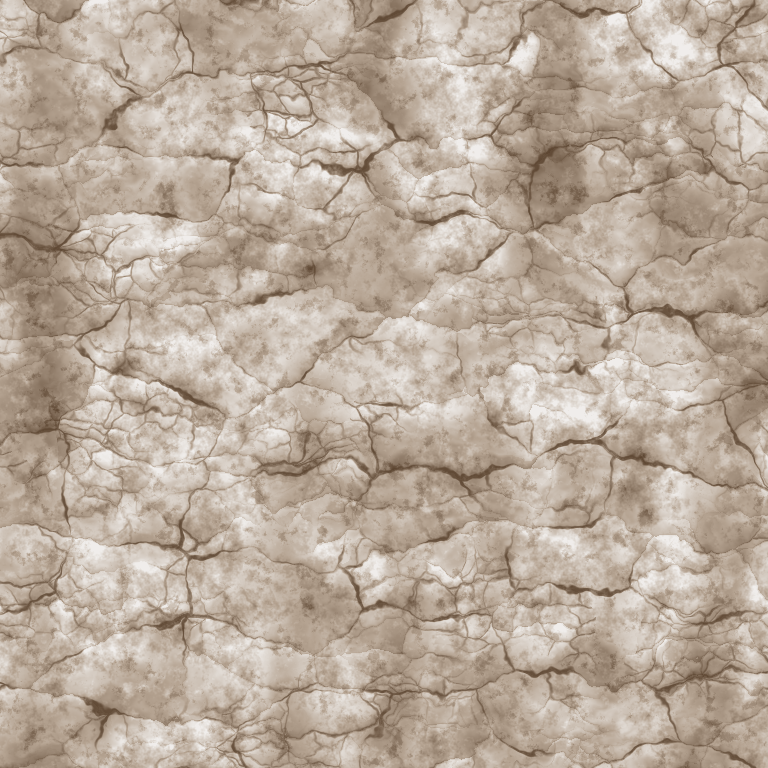
A WebGL 1 fragment shader for this texture:

```glsl
precision highp float;
uniform vec2 u_resolution;

// Palette: deep crack, bare stone, sunlit stone
const vec3 CRACK_COLOR = vec3(0.36, 0.27, 0.19);
const vec3 STONE_COLOR = vec3(0.71, 0.64, 0.57);
const vec3 LIGHT_COLOR = vec3(0.94, 0.93, 0.92);
const float CRACK_TONE = 0.36;
const float STONE_TONE = 0.71;
const float LIGHT_TONE = 0.94;

// Stones per canvas side, wider than tall
const vec2 BLOCK_SCALE = vec2(5.5, 10.0);
const vec2 SLAB_SCALE = vec2(13.0, 20.0);
const vec2 RUBBLE_SCALE = vec2(27.0, 38.0);
const float JITTER = 0.8;
const float WARP_SCALE = 8.0;
const float WARP_AMOUNT = 0.075;

// Tone contributions
const float BASE_TONE = 0.825;
const float MOTTLE = 0.25;
const float GRAIN = 0.46;
const float PITTING = 0.12;
const float STAIN = 0.10;
const float STREAK = 0.12;
const float BEVEL = 0.07;
const float BEVEL_WIDTH = 0.010;
const float HALO = 0.07;
const float CRACK_WIDTH = 0.0026;

vec2 hash2(vec2 p) {
  vec3 q = fract(p.xyx * vec3(0.1031, 0.1030, 0.0973));
  q += dot(q, q.yzx + 33.33);
  return fract((q.xx + q.yz) * q.zy);
}

float gradientDot(vec2 cell, vec2 offset) {
  return dot(hash2(cell) * 2.0 - 1.0, offset);
}

float gradientNoise(vec2 p) {
  vec2 i = floor(p), f = fract(p);
  vec2 u = f * f * f * (f * (f * 6.0 - 15.0) + 10.0);
  vec2 e = vec2(1.0, 0.0);
  float low = mix(gradientDot(i, f), gradientDot(i + e, f - e), u.x);
  float high = mix(gradientDot(i + e.yx, f - e.yx), gradientDot(i + 1.0, f - 1.0), u.x);
  return mix(low, high, u.y);
}

float fbm(vec2 p, float gain) {
  float sum = 0.0, amplitude = 0.5;
  for (int i = 0; i < 5; i++) {
    sum += amplitude * gradientNoise(p);
    p = mat2(1.6, 1.2, -1.2, 1.6) * p + 17.3;
    amplitude *= gain;
  }
  return sum;
}

vec2 stoneSite(vec2 cell) {
  return cell + 0.5 + JITTER * (hash2(cell + 57.0) - 0.5);
}

// x: distance to the crack in canvas units, y: upward facing of that edge, z: stone id
vec3 stones(vec2 p, vec2 scale) {
  vec2 q = p * scale, base = floor(q);
  vec2 home = base;
  float nearest = 100.0;
  for (int y = -1; y <= 1; y++)
    for (int x = -1; x <= 1; x++) {
      vec2 cell = base + vec2(x, y);
      vec2 d = stoneSite(cell) - q;
      if (dot(d, d) < nearest) { nearest = dot(d, d); home = cell; }
    }
  vec2 site = stoneSite(home);
  float edge = 100.0, facing = 0.0;
  for (int y = -2; y <= 2; y++)
    for (int x = -2; x <= 2; x++) {
      if (x == 0 && y == 0) continue;
      vec2 other = stoneSite(home + vec2(x, y));
      vec2 slope = normalize(other - site) * scale;
      float d = dot(0.5 * (site + other) - q, slope / scale) / length(slope);
      if (d < edge) { edge = d; facing = slope.y / length(slope); }
    }
  return vec3(edge, facing, hash2(home + 91.0).x);
}

float crackLine(float d, float width) {
  float soft = max(0.0028, 1.2 / u_resolution.y);
  return 1.0 - smoothstep(width, width + soft, d);
}

float bevel(vec3 stone, float width) {
  return stone.y * exp(-stone.x / width);
}

vec3 toneColor(float tone) {
  vec3 shade = mix(CRACK_COLOR, STONE_COLOR, clamp((tone - CRACK_TONE) / (STONE_TONE - CRACK_TONE), 0.0, 1.0));
  return mix(shade, LIGHT_COLOR, clamp((tone - STONE_TONE) / (LIGHT_TONE - STONE_TONE), 0.0, 1.0));
}

void main() {
  vec2 p = gl_FragCoord.xy / u_resolution.y + 3.0;
  vec2 warp = vec2(fbm(p * WARP_SCALE, 0.55), fbm(p * WARP_SCALE + 41.0, 0.55));
  vec2 w = p + WARP_AMOUNT * warp;
  vec3 block = stones(w, BLOCK_SCALE);
  vec3 slab = stones(w + 7.0, SLAB_SCALE);
  vec3 rubble = stones(w + 13.0, RUBBLE_SCALE);

  // Where cracks gape, and where blocks are broken into slabs and rubble
  float opening = gradientNoise(p * 11.0 + 5.0) + 0.5 * gradientNoise(p * 27.0 + 15.0);
  float broken = smoothstep(0.15, 0.4, block.z) * smoothstep(-0.3, 0.1, gradientNoise(p * 7.0 + 23.0));
  float crushed = smoothstep(0.0, 0.2, gradientNoise(p * vec2(4.0, 8.0) + 61.0)) * smoothstep(0.1, 0.4, slab.z);

  // Weathered, pitted surface and brown stains
  float grain = fbm(p * 21.0 + 9.0, 0.72);
  float pits = smoothstep(0.08, 0.3, fbm(p * 34.0 + 37.0, 0.7));
  float tone = BASE_TONE + MOTTLE * fbm(p * 9.0 + 31.0, 0.6) + GRAIN * grain - PITTING * pits;
  tone -= STAIN * smoothstep(0.0, 0.2, fbm(w * vec2(3.5, 7.0) + 71.0, 0.65) + 0.6 * grain);
  tone -= STREAK * smoothstep(0.1, 0.32, gradientNoise(w * vec2(9.0, 1.8) + 83.0) + 0.7 * grain);

  // Lit upper edges, shaded undersides
  tone += 0.05 * (block.z - 0.5) + broken * 0.06 * (slab.z - 0.5) + crushed * 0.08 * (rubble.z - 0.5);
  tone += BEVEL * (bevel(block, BEVEL_WIDTH) + 0.9 * broken * bevel(slab, BEVEL_WIDTH * 0.7)
        + 0.9 * crushed * bevel(rubble, BEVEL_WIDTH * 0.5));
  float gape = smoothstep(-0.3, 0.25, opening);
  tone -= HALO * gape * (exp(-block.x / BEVEL_WIDTH) + 0.7 * broken * exp(-slab.x / BEVEL_WIDTH));

  // Broken cracks, widest along the bedding
  float width = CRACK_WIDTH * smoothstep(0.0, 0.5, opening) * mix(0.5, 1.0, abs(block.y));
  float deep = crackLine(block.x, width) * mix(0.12, 0.85, gape);
  float thin = crackLine(slab.x, width * 0.4) * broken * mix(0.08, 0.65, gape);
  float fine = crackLine(rubble.x, 0.0) * crushed * mix(0.15, 0.5, gape);
  float crack = max(deep, max(thin, fine)) * clamp(0.92 - 1.5 * grain, 0.4, 1.0);
  tone = mix(tone, CRACK_TONE, crack);

  gl_FragColor = vec4(toneColor(tone), 1.0);
}
```
